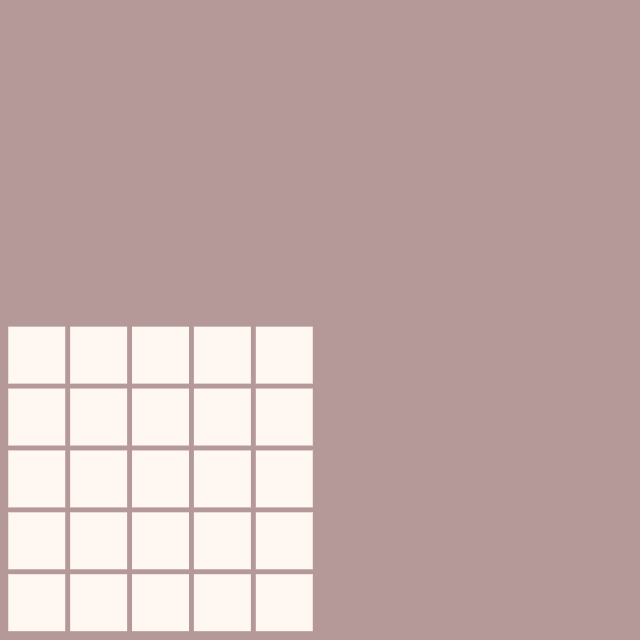
A Shadertoy shader for this background:

```glsl
// Signed distance to an axis-aligned square
float squareDistance(vec2 p, float halfSize) {
    vec2 d = abs(p) - halfSize;
    return length(max(d, 0.0)) + min(max(d.x, d.y), 0.0);
}

void mainImage(out vec4 fragColor, in vec2 fragCoord) {
    vec2 uv = fragCoord / iResolution.xy;
    float pixel = 1.0 / min(iResolution.x, iResolution.y);

    vec3 mauve = vec3(0.71, 0.60, 0.60);
    vec3 cream = vec3(1.0, 0.97, 0.95);

    // Five by five grid: find the nearest tile, clamped to the block
    float pitch = 0.0967;
    vec2 p = uv - vec2(0.0574, 0.0583);
    vec2 cell = clamp(round(p / pitch), 0.0, 4.0);
    float tile = squareDistance(p - cell * pitch, 0.0445);

    // Antialiased tiles over the flat ground
    float coverage = clamp(0.5 - tile / pixel, 0.0, 1.0);
    fragColor = vec4(mix(mauve, cream, coverage), 1.0);
}
```
